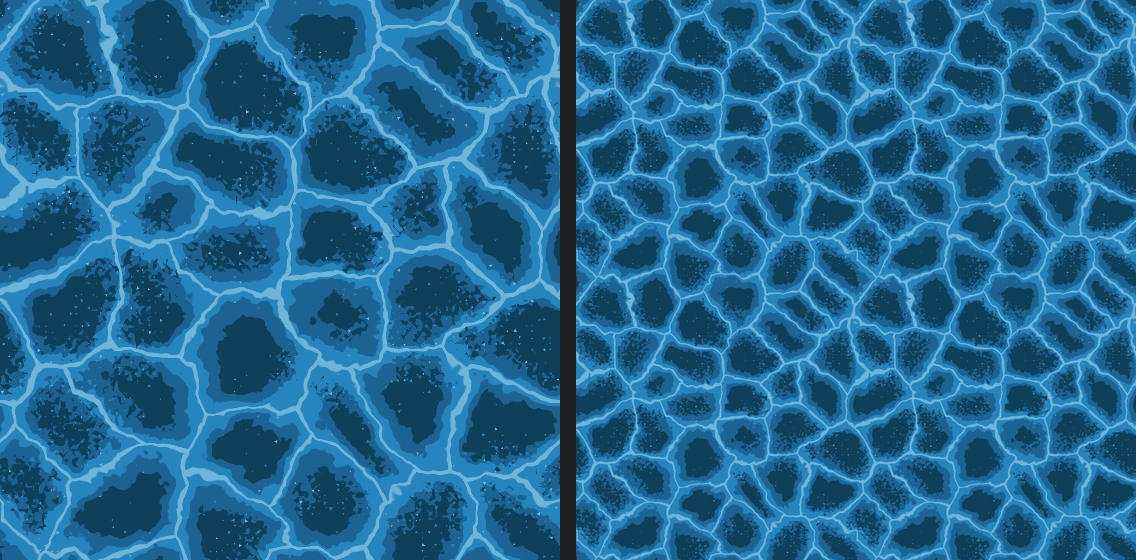
Left, the tile; right, the same tile 2 across and 2 down.
This pattern is drawn by a three.js fragment shader. Its source:

```glsl
// Tiling web of pale veins around stone-like cells in flat blue bands.
// A wrapped Voronoi diagram, bent by faceted noise, gives the distance to the
// veins; that distance is cut into bands with torn, grainy edges and flecks.

#define CELLS 6.0        // cells across the tile
#define JITTER 0.84      // irregularity of the cells
#define VEIN 0.023       // half width of a vein, in cells
#define RIM 0.078        // reach of the bright rim
#define CORE 0.185       // where the dark core starts
#define ROUNDING 12.0    // higher gives sharper band corners
#define GRAIN 0.30       // strength of the stippled core edge
#define GRAIN_FREQ 168.0 // grains across the tile
#define FLECK_FREQ 92.0  // fleck sites across the tile
#define FLECKS 0.34      // share of fleck sites in use
#define SOFT 0.007       // half width of a smoothed edge

varying vec2 vUv;

const vec3 PALE = vec3(0.43, 0.71, 0.85);
const vec3 BRIGHT = vec3(0.15, 0.52, 0.74);
const vec3 MID = vec3(0.11, 0.39, 0.58);
const vec3 DARK = vec3(0.06, 0.25, 0.35);

vec2 hash2(vec2 p) {
  vec3 q = fract(p.xyx * vec3(0.1031, 0.1030, 0.0973));
  q += dot(q, q.yzx + 33.33);
  return fract((q.xx + q.yz) * q.zy);
}

// Wrapping noise, linear over triangles, so its contours are polygons.
vec2 facets(vec2 uv, float freq, float seed) {
  vec2 p = uv * freq;
  vec2 i = floor(p);
  vec2 f = p - i;
  vec2 a = hash2(mod(i, freq) + seed);
  vec2 b = hash2(mod(i + vec2(1.0, 0.0), freq) + seed);
  vec2 c = hash2(mod(i + vec2(0.0, 1.0), freq) + seed);
  vec2 d = hash2(mod(i + 1.0, freq) + seed);
  if (hash2(mod(i, freq) + seed + 57.0).x > 0.5) { // flip the diagonal
    vec2 swap = a; a = b; b = swap;
    swap = c; c = d; d = swap;
    f.x = 1.0 - f.x;
  }
  return f.x > f.y ? a + (b - a) * f.x + (d - b) * f.y
                   : a + (c - a) * f.y + (d - c) * f.x;
}

vec2 sitePoint(vec2 cell) {
  return cell + 0.5 + JITTER * (hash2(mod(cell, CELLS) + 11.0) - 0.5);
}

// x: distance to the border, y: the same with rounded corners, z: cell value
vec3 voronoi(vec2 p) {
  vec2 home = floor(p);
  vec2 nearCell = home;
  vec2 nearest = vec2(9.0);
  for (int y = -2; y <= 2; y++)
    for (int x = -2; x <= 2; x++) {
      vec2 cell = home + vec2(float(x), float(y));
      vec2 r = sitePoint(cell) - p;
      if (dot(r, r) < dot(nearest, nearest)) { nearest = r; nearCell = cell; }
    }
  float border = 9.0;
  float sum = 0.0;
  for (int y = -2; y <= 2; y++)
    for (int x = -2; x <= 2; x++) {
      if (x == 0 && y == 0) continue;
      vec2 r = sitePoint(nearCell + vec2(float(x), float(y))) - p;
      float d = dot(0.5 * (nearest + r), normalize(r - nearest));
      border = min(border, d);
      sum += exp(-ROUNDING * d);
    }
  float value = hash2(mod(nearCell, CELLS) + 71.0).x;
  return vec3(border, -log(sum) / ROUNDING, value);
}

// Small turned triangles: x is coverage, y a random value for the colour.
vec2 flecks(vec2 uv, float density) {
  vec2 p = uv * FLECK_FREQ;
  vec2 site = mod(floor(p), FLECK_FREQ);
  vec2 rnd = hash2(site + 131.0);
  vec2 q = fract(p) - mix(vec2(0.34), vec2(0.66), hash2(site + 173.0));
  float angle = 6.2832 * rnd.y;
  q = mat2(cos(angle), -sin(angle), sin(angle), cos(angle)) * q;
  float tri = max(abs(q.x) * 0.866 + q.y * 0.5, -q.y);
  vec2 pick = hash2(site + 211.0);
  float radius = mix(0.06, 0.17, pick.x * pick.x);
  float shape = 1.0 - smoothstep(radius - 0.06, radius + 0.08, tri);
  return vec2(shape * step(rnd.x, density), pick.y);
}

void main() {
  vec2 uv = vUv;

  // Bend the cells: slow curves, kinks and fine tears.
  vec2 p = uv * CELLS;
  p += 0.26 * (facets(uv, 10.0, 3.0) - 0.5);
  p += 0.12 * (facets(uv, 30.0, 17.0) - 0.5);
  p += 0.035 * (facets(uv, 84.0, 29.0) - 0.5);
  vec3 cell = voronoi(p);

  // Ragged distance for the bands, and where they turn grainy.
  float ragged = cell.y + 0.07 * (facets(uv, 46.0, 37.0).x - 0.5)
                        + 0.04 * (facets(uv, 108.0, 43.0).x - 0.5);
  vec2 slow = facets(uv, 9.0, 53.0);
  float grainy = smoothstep(0.38, 0.75, slow.x);
  vec2 grain = facets(uv, GRAIN_FREQ, 61.0) - 0.5;

  float rim = ragged - RIM + 0.08 * (slow.y - 0.5) + grain.x * 0.09 * grainy;
  float core = ragged - CORE + 0.09 * (cell.z - 0.5)
             + grain.y * (0.03 + GRAIN * grainy);
  float coreSoft = SOFT + 0.02 * grainy;
  vec3 color = mix(BRIGHT, MID, smoothstep(-SOFT, SOFT, rim));
  color = mix(color, DARK, smoothstep(-coreSoft, coreSoft, core));

  // Flecks gather in the grainy parts.
  vec2 fleck = flecks(uv, FLECKS * (0.12 + 0.88 * grainy));
  color = mix(color, fleck.y > 0.8 ? PALE : BRIGHT, fleck.x);

  // Veins swell and thin along their way.
  float swell = 0.35 + 0.8 * facets(uv, 14.0, 83.0).x + 0.5 * facets(uv, 56.0, 97.0).x;
  float vein = cell.x - VEIN * swell;
  color = mix(PALE, color, smoothstep(-SOFT, SOFT, vein));

  gl_FragColor = vec4(color, 1.0);
}
```
